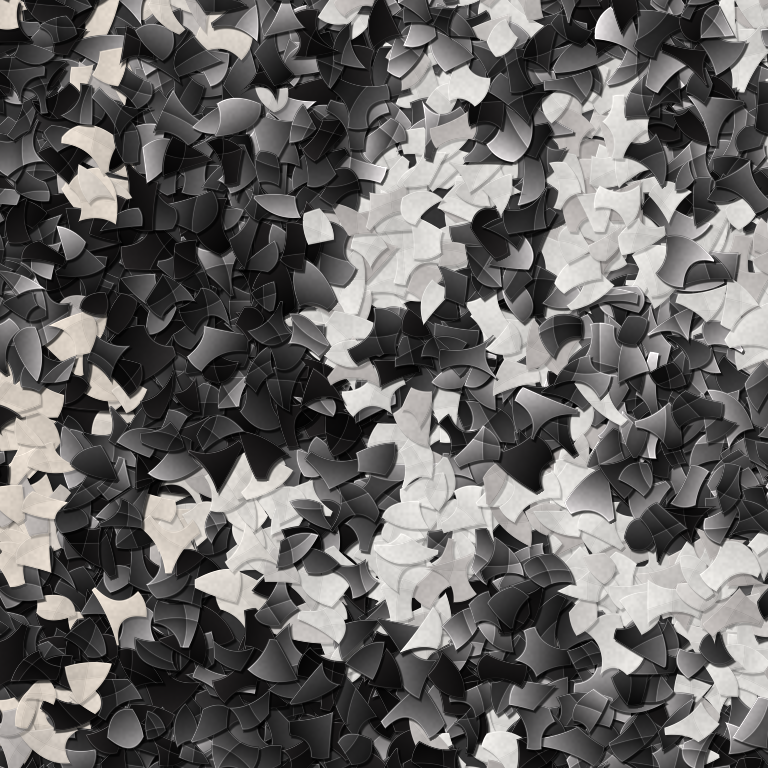
Reproduce this pattern procedurally as a Shadertoy shader.

```glsl
#define LAYERS 4
#define SHARD_DENSITY 16.5
#define LIGHT_SHARE_CUT 0.590
#define PATCH_FREQ 9.5
#define SHADOW_LENGTH 0.0042
#define SHADOW_DEPTH 0.66
#define RIM_WIDTH 0.0011
#define RIM_GLOW 0.25
#define FOLD_CHANCE 0.6
#define STRETCH 1.2
#define GRAIN 0.03

const float TAU = 6.2831853;
const vec3 BLACK = vec3(0.082, 0.076, 0.077);
const vec3 CHARCOAL = vec3(0.205, 0.203, 0.205);
const vec3 SLATE = vec3(0.35, 0.345, 0.347);
const vec3 GREY = vec3(0.52, 0.51, 0.512);
const vec3 STONE = vec3(0.72, 0.70, 0.69);
const vec3 PAPER = vec3(0.86, 0.853, 0.84);
const vec3 CREAM = vec3(0.86, 0.82, 0.775);

vec3 hash3(vec2 p) {
    vec3 q = fract(p.xyx * vec3(0.1031, 0.1030, 0.0973));
    q += dot(q, q.yxz + 33.33);
    return fract((q.xxy + q.yzz) * q.zyx);
}

float noise(vec2 p) {
    vec2 i = floor(p), f = fract(p);
    f = f * f * (3.0 - 2.0 * f);
    return mix(mix(hash3(i).x, hash3(i + vec2(1, 0)).x, f.x),
               mix(hash3(i + vec2(0, 1)).x, hash3(i + vec2(1, 1)).x, f.x), f.y);
}

mat2 rotation(float a) {
    return mat2(cos(a), sin(a), -sin(a), cos(a));
}

// Distance to a bowed straight edge facing direction n
float bowedEdge(vec2 p, vec2 n, float offset, float bow) {
    float t = dot(p, vec2(-n.y, n.x));
    return (dot(p, n) - offset + bow * t * t) / sqrt(1.0 + 4.0 * bow * bow * t * t);
}

// Cut paper: three or four bowed edges meeting in sharp corners
float shardDistance(vec2 p, vec2 id, vec3 rnd) {
    float d = length(p) - 1.05;
    float sides = rnd.x < 0.75 ? 3.0 : 4.0;
    p = rotation(TAU * rnd.x * 5.0) * p * vec2(1.0 / STRETCH, STRETCH);
    for (float k = 0.0; k < sides; k++) {
        vec3 h = hash3(id + 7.31 * (k + 1.0));
        float a = TAU * (rnd.y + (k + 0.5 * (h.x - 0.5)) / sides);
        d = max(d, bowedEdge(p, vec2(cos(a), sin(a)), mix(0.26, 0.62, h.y), mix(-0.75, 0.75, h.z)));
    }
    return d;
}

// 1 inside the pale patches, 0 in the dark ground
float paleMask(vec2 uv, float stray) {
    float n = 0.65 * noise(uv * PATCH_FREQ + 4.7) + 0.35 * noise(uv * PATCH_FREQ * 2.1 + 31.0);
    n += 0.06 * smoothstep(0.35, 0.0, uv.x) - 0.03 * smoothstep(0.3, 0.0, uv.y);
    return step(LIGHT_SHARE_CUT, n + 0.08 * (stray - 0.5));
}

vec3 shardColour(vec2 uv, float pale, float pick) {
    if (pale > 0.5) {
        vec3 sheet = mix(CREAM, PAPER, smoothstep(0.05, 0.4, uv.x + 0.2 * (pick - 0.5)));
        return mix(sheet, STONE, smoothstep(0.68, 0.95, pick));
    }
    float h = 0.86 * pick + 0.08 + 0.3 * (noise(uv * 3.3 + 60.0) - 0.5);
    h += 0.16 * (uv.x + uv.y - 1.0);
    vec3 c = mix(BLACK, CHARCOAL, smoothstep(0.22, 0.33, h));
    c = mix(c, SLATE, smoothstep(0.50, 0.62, h));
    return mix(c, GREY, smoothstep(0.68, 0.82, h));
}

// Lays one sheet of shards over the colour below
vec3 layShards(vec3 col, vec2 uv, float layer, float pixel) {
    float scale = SHARD_DENSITY * (1.0 + 0.17 * layer);
    float presence = 1.0 - 0.12 * layer;
    mat2 rot = rotation(0.4 + 1.9 * layer);
    vec2 q = rot * uv * scale, cell = floor(q);
    vec2 shadowShift = rot * vec2(0.6, -0.8) * SHADOW_LENGTH * scale;
    float aa = pixel * scale * 0.65, rimWidth = max(RIM_WIDTH * scale, aa);
    for (int j = -1; j <= 1; j++)
    for (int i = -1; i <= 1; i++) {
        vec2 id = cell + vec2(i, j) + 37.0 * layer;
        vec3 rnd = hash3(id), look = hash3(id + 91.7), place = hash3(id + 53.1);
        vec2 centre = cell + vec2(i, j) + mix(vec2(0.15), vec2(0.85), place.xy);
        vec2 p = q - centre;
        if (rnd.z > presence || length(p) > 1.15) continue;

        vec2 home = centre * rot / scale;
        float pale = paleMask(home, place.z);
        float d = shardDistance(p, id, rnd);
        float behind = shardDistance(p - shadowShift, id, rnd);
        float facing = clamp((behind - d) / length(shadowShift), -1.0, 1.0);

        // Shadow on what lies below
        float shade = 1.0 - smoothstep(-0.03, 0.04, behind);
        col *= 1.0 - shade * SHADOW_DEPTH * mix(1.0, 0.35, pale);

        // Sheet tone, bend and creases
        vec3 sheet = shardColour(home, pale, look.x);
        vec2 bend = vec2(cos(TAU * look.y), sin(TAU * look.y));
        sheet *= 1.0 + mix(0.8, 0.09, pale) * dot(p, bend);
        for (float k = 0.0; k < 2.0; k++) {
            float fold = bowedEdge(p, rotation(1.3 * k) * bend.yx, 0.12 * k, look.z - 0.3);
            float folded = step(look.z, FOLD_CHANCE * (1.0 - 0.4 * k));
            sheet *= 1.0 - folded * smoothstep(-aa, aa, fold) * mix(0.42, 0.06, pale) * exp(-2.5 * max(fold, 0.0));
            sheet += folded * mix(0.11, -0.05, pale) * (1.0 - smoothstep(0.0, rimWidth, abs(fold + rimWidth)));
        }

        // Cut rim, lit on one side and dim on the other
        float rim = 1.0 - smoothstep(0.0, rimWidth, abs(d + rimWidth));
        sheet += rim * mix(RIM_GLOW, 0.08, pale) * mix(facing, 0.6 + 0.4 * facing, 1.0 - pale);
        col = mix(col, sheet, 1.0 - smoothstep(-aa, aa, d));
    }
    return col;
}

void mainImage(out vec4 fragColor, in vec2 fragCoord) {
    vec2 uv = fragCoord / iResolution.y;
    vec3 col = CHARCOAL;
    for (int layer = 0; layer < LAYERS; layer++)
        col = layShards(col, uv, float(layer), 1.0 / iResolution.y);

    // Fine paper tooth
    col *= 1.0 + GRAIN * (2.0 * noise(uv * 260.0) - 1.0);
    fragColor = vec4(clamp(col, 0.0, 1.0), 1.0);
}
```
